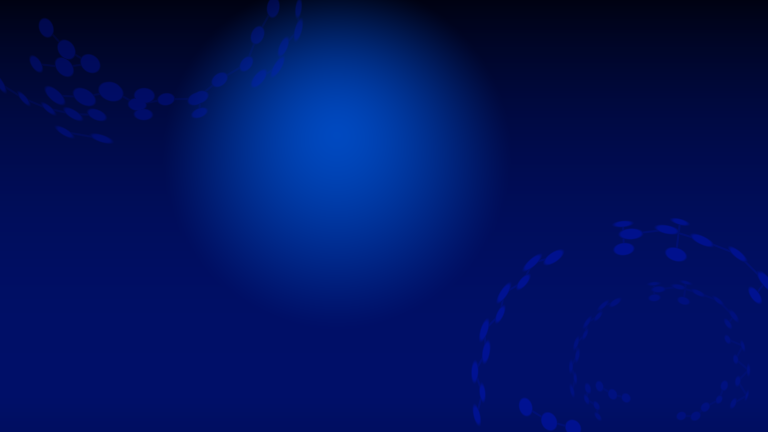
Reproduce this background procedurally as a Shadertoy shader.

```glsl
const vec3 TOP_NAVY = vec3(0.0, 0.008, 0.07);
const vec3 DEEP_BLUE = vec3(0.0, 0.06, 0.41);
const vec3 GLOW_BLUE = vec3(0.0, 0.285, 0.75);
const vec3 NODE_BLUE = vec3(0.0, 0.09, 0.88);

struct Sphere { vec2 centre; float rim; };

float hash(vec2 v) {
    return fract(sin(dot(v, vec2(127.1, 311.7))) * 4375.85);
}

float segmentDistance(vec2 p, vec2 a, vec2 b) {
    vec2 ab = b - a;
    float t = clamp(dot(p - a, ab) / max(dot(ab, ab), 1e-6), 0.0, 1.0);
    return length(p - a - ab * t);
}

// Ellipse whose axes follow the given direction and its normal
float ellipseMask(vec2 d, vec2 dir, vec2 axes, float px) {
    vec2 local = vec2(dot(d, dir), dot(d, vec2(-dir.y, dir.x)));
    float edge = (length(local / axes) - 1.0) * min(axes.x, axes.y);
    return 1.0 - smoothstep(-px, px, edge);
}

// Linked nodes; ends are (fraction of rim, angle in degrees)
float chain(vec2 p, Sphere s, vec2 start, vec2 end, int count,
            float zigzag, float size, float px) {
    float mask = 0.0;
    vec2 previous = vec2(0.0);
    for (int i = 0; i < count; i++) {
        vec2 polar = mix(start, end, float(i) / float(count - 1));
        polar.x += zigzag * (mod(float(i), 2.0) * 2.0 - 1.0);
        float angle = radians(polar.y);
        vec2 dir = vec2(cos(angle), sin(angle));
        vec2 node = s.centre + s.rim * polar.x * dir;

        // Nodes flatten toward the rim of the sphere
        float squash = max(0.32, sqrt(max(0.0, 1.0 - polar.x * polar.x)));
        float radius = size * s.rim * mix(0.85, 1.15, hash(polar));
        mask = max(mask, ellipseMask(p - node, dir, radius * vec2(squash, 1.0), px));
        if (i > 0) {
            float link = segmentDistance(p, previous, node);
            mask = max(mask, 0.4 * (1.0 - smoothstep(0.0, 1.5 * px, link - 0.0006)));
        }
        previous = node;
    }
    return mask;
}

float upperNetwork(vec2 p, Sphere s, float px) {
    float m = chain(p, s, vec2(0.70, -111.0), vec2(0.77, -8.0), 8, 0.02, 0.06, px);
    m = max(m, chain(p, s, vec2(0.70, -160.0), vec2(0.60, -129.0), 3, 0.0, 0.065, px));
    m = max(m, chain(p, s, vec2(0.86, -147.0), vec2(0.60, -129.0), 3, 0.0, 0.062, px));
    m = max(m, chain(p, s, vec2(0.90, -132.0), vec2(0.69, -111.0), 3, 0.0, 0.075, px));
    m = max(m, chain(p, s, vec2(1.12, -148.0), vec2(0.86, -113.0), 5, 0.0, 0.06, px));
    m = max(m, chain(p, s, vec2(1.05, -121.0), vec2(0.99, -108.0), 2, 0.0, 0.06, px));
    m = max(m, chain(p, s, vec2(0.91, -39.0), vec2(0.97, -7.0), 5, 0.02, 0.065, px));
    m = max(m, chain(p, s, vec2(0.67, -93.0), vec2(0.79, -93.0), 2, 0.0, 0.06, px));
    return max(m, chain(p, s, vec2(0.75, -65.0), vec2(0.84, -68.0), 2, 0.0, 0.05, px));
}

float lowerNetwork(vec2 p, Sphere s, float px) {
    float m = chain(p, s, vec2(0.93, 124.6), vec2(0.99, 193.0), 10, 0.025, 0.06, px);
    m = max(m, chain(p, s, vec2(0.90, 92.4), vec2(1.0, 37.0), 5, 0.01, 0.07, px));
    m = max(m, chain(p, s, vec2(0.80, 95.8), vec2(0.955, 95.2), 2, 0.0, 0.055, px));
    m = max(m, chain(p, s, vec2(0.80, 72.5), vec2(1.0, 74.6), 2, 0.0, 0.06, px));
    m = max(m, chain(p, s, vec2(0.89, 35.0), vec2(1.0, 37.0), 2, 0.0, 0.065, px));
    return max(m, chain(p, s, vec2(0.71, 194.6), vec2(0.50, 218.0), 3, 0.0, 0.055, px));
}

// Extra clusters closing the small sphere
float innerNetwork(vec2 p, Sphere s, float px) {
    float m = chain(p, s, vec2(0.86, 25.0), vec2(0.93, -25.0), 7, 0.06, 0.05, px);
    m = max(m, chain(p, s, vec2(0.73, -14.0), vec2(0.57, -67.0), 5, 0.02, 0.05, px));
    return max(m, chain(p, s, vec2(0.87, 194.0), vec2(0.84, 216.0), 4, 0.03, 0.05, px));
}

// Radial falloff from an off-centre focus to a circular border
float focalGlow(vec2 p, vec2 focus, vec2 centre, float radius) {
    vec2 d = p - focus;
    float dist = length(d);
    vec2 dir = d / max(dist, 1e-5);
    vec2 shift = focus - centre;
    float along = dot(dir, shift);
    float reach = -along + sqrt(along * along + radius * radius - dot(shift, shift));
    float t = min(dist / reach, 1.0);
    return pow(1.0 - pow(t, 1.6), 1.25);
}

void mainImage(out vec4 fragColor, in vec2 fragCoord) {
    vec2 p = fragCoord / iResolution.y;
    float px = 1.0 / iResolution.y;

    // Vertical gradient and round glow
    vec3 color = mix(DEEP_BLUE, TOP_NAVY, pow(p.y, 2.6));
    color *= mix(0.93, 1.0, smoothstep(0.0, 0.1, p.y));
    color = mix(color, GLOW_BLUE, focalGlow(p, vec2(0.78, 0.6875), vec2(0.78, 0.642), 0.405));

    // Node networks
    Sphere upper = Sphere(vec2(0.347, 1.023), 0.365);
    Sphere lower = Sphere(vec2(1.4745, 0.125), 0.375);
    Sphere small = Sphere(vec2(1.532, 0.1435), 0.21);
    color = mix(color, NODE_BLUE, 0.25 * upperNetwork(p, upper, px));
    color = mix(color, NODE_BLUE, 0.36 * lowerNetwork(p, lower, px));
    float smallMask = max(lowerNetwork(p, small, px), innerNetwork(p, small, px));
    color = mix(color, NODE_BLUE, 0.2 * smallMask);

    fragColor = vec4(color, 1.0);
}
```
